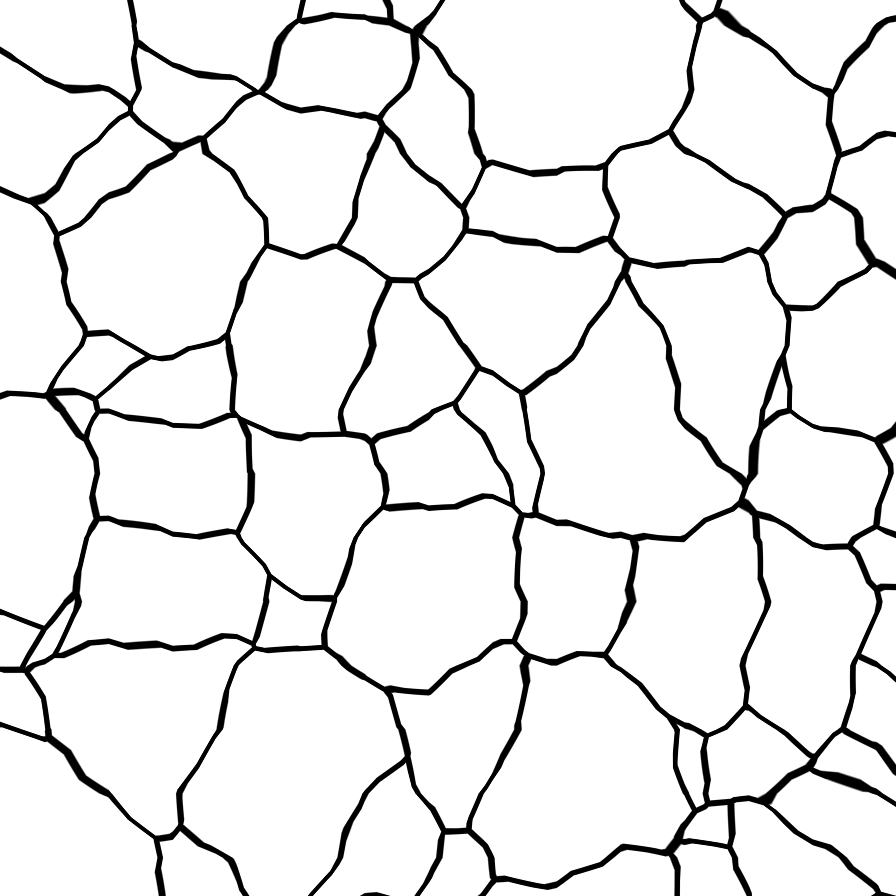
Give the GLSL for this pattern, as a WebGL 1 fragment shader.

```glsl
precision highp float;
// Black grain boundaries between white polygonal grains of very uneven size.

uniform vec2 u_resolution;

const float GRID = 7.3; // seed sites per canvas side

vec3 hash3(vec2 cell) {
  vec3 k = vec3(dot(cell, vec2(127.1, 311.7)),
                dot(cell, vec2(269.5, 183.3)),
                dot(cell, vec2(419.2, 371.9)));
  return fract(sin(k) * 43758.5);
}

vec2 triangleWave(vec2 x) {
  return abs(fract(x) - 0.5) * 4.0 - 1.0;
}

// Kinks and gently bends the otherwise straight boundaries.
vec2 bend(vec2 p) {
  vec2 diagonal = vec2(p.x + 0.6 * p.y, p.y - 0.6 * p.x);
  return p + 0.0075 * triangleWave(p.yx * 7.0 + vec2(0.2, 0.65))
           + 0.0035 * triangleWave(diagonal.yx * 13.0)
           + 0.008 * sin(diagonal.yx * 17.0 + vec2(1.0, 4.0));
}

// Vector from a point to the site of a cell, with the site's weight in z.
vec3 siteFrom(vec2 local, vec2 cell, vec2 offset) {
  vec3 h = hash3(cell + offset);
  return vec3(offset + h.xy - local, 1.1 * h.z * h.z);
}

float power(vec3 site) {
  return dot(site.xy, site.xy) - site.z;
}

// Distance to the nearest border of a weighted Voronoi diagram.
float borderDistance(vec2 p) {
  vec2 cell = floor(p);
  vec2 local = p - cell;

  // Owner of this point: the site of least power.
  vec3 owner = vec3(9.0, 9.0, 0.0);
  for (int y = -2; y <= 2; y++) {
    for (int x = -2; x <= 2; x++) {
      vec3 site = siteFrom(local, cell, vec2(x, y));
      if (power(site) < power(owner)) owner = site;
    }
  }

  // Closest dividing line between the owner and any other site.
  float nearest = 9.0;
  for (int y = -2; y <= 2; y++) {
    for (int x = -2; x <= 2; x++) {
      vec3 site = siteFrom(local, cell, vec2(x, y));
      float gap = length(site.xy - owner.xy);
      if (gap > 0.001) {
        nearest = min(nearest, (power(site) - power(owner)) / (2.0 * gap));
      }
    }
  }
  return nearest;
}

void main() {
  float side = min(u_resolution.x, u_resolution.y);
  vec2 p = gl_FragCoord.xy / side;
  float d = borderDistance(bend(p) * GRID + vec2(13.0, 5.0)) / GRID;

  float softness = 0.7 / side;
  float grain = smoothstep(0.0033 - softness, 0.0033 + softness, d);
  gl_FragColor = vec4(vec3(grain), 1.0);
}
```
